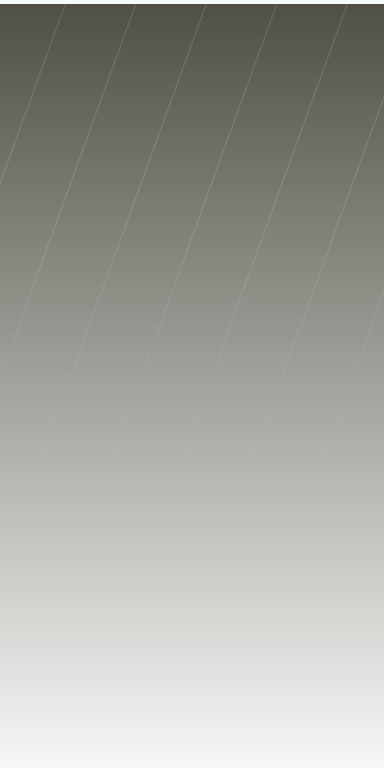
This background is drawn by a WebGL 1 fragment shader. Its source:

```glsl
precision highp float;
// Olive-grey to white vertical gradient with faint slanted hairlines and a pale top strip.

uniform vec2 u_resolution;

// Gradient and strip colours
const vec3 TOP_COLOR = vec3(0.308, 0.308, 0.266);
const vec3 BOTTOM_COLOR = vec3(0.966, 0.966, 0.964);
const vec3 STRIP_COLOR = vec3(0.97, 0.985, 0.985);
const vec3 LINE_COLOR = vec3(1.0);

// Lengths in canvas widths
const float STRIP_HEIGHT = 0.0104;
const float LINE_SPACING = 0.1836;
const float LINE_OFFSET = 0.174;
const float LINE_HALF_WIDTH = 0.0015;
const float LINE_SLANT = 0.364; // sideways shift per unit of depth

// Hairline opacity and its fade, as fractions of the canvas height
const float LINE_OPACITY = 0.13;
const float FADE_START = 0.22;
const float FADE_END = 0.68;

// Antialiased coverage of a signed distance, negative inside
float coverage(float dist, float pixel) {
    return clamp(0.5 - dist / pixel, 0.0, 1.0);
}

// Distance to the nearest of the evenly spaced slanted lines
float hairlineDistance(vec2 p) {
    float across = p.x + LINE_SLANT * p.y - LINE_OFFSET;
    float nearest = abs(mod(across + 0.5 * LINE_SPACING, LINE_SPACING) - 0.5 * LINE_SPACING);
    return nearest / length(vec2(1.0, LINE_SLANT));
}

void main() {
    float pixel = 1.0 / u_resolution.x;
    float depth = 1.0 - gl_FragCoord.y / u_resolution.y;
    // Canvas widths, measured from the top left
    vec2 p = vec2(gl_FragCoord.x, u_resolution.y - gl_FragCoord.y) * pixel;

    // Backdrop
    vec3 color = mix(TOP_COLOR, BOTTOM_COLOR, depth);

    // Hairlines dissolving downwards
    float line = coverage(hairlineDistance(p) - LINE_HALF_WIDTH, pixel);
    float fade = 1.0 - smoothstep(FADE_START, FADE_END, depth);
    color = mix(color, LINE_COLOR, LINE_OPACITY * line * fade);

    // Pale strip along the top edge
    color = mix(color, STRIP_COLOR, coverage(p.y - STRIP_HEIGHT, pixel));

    gl_FragColor = vec4(color, 1.0);
}
```
